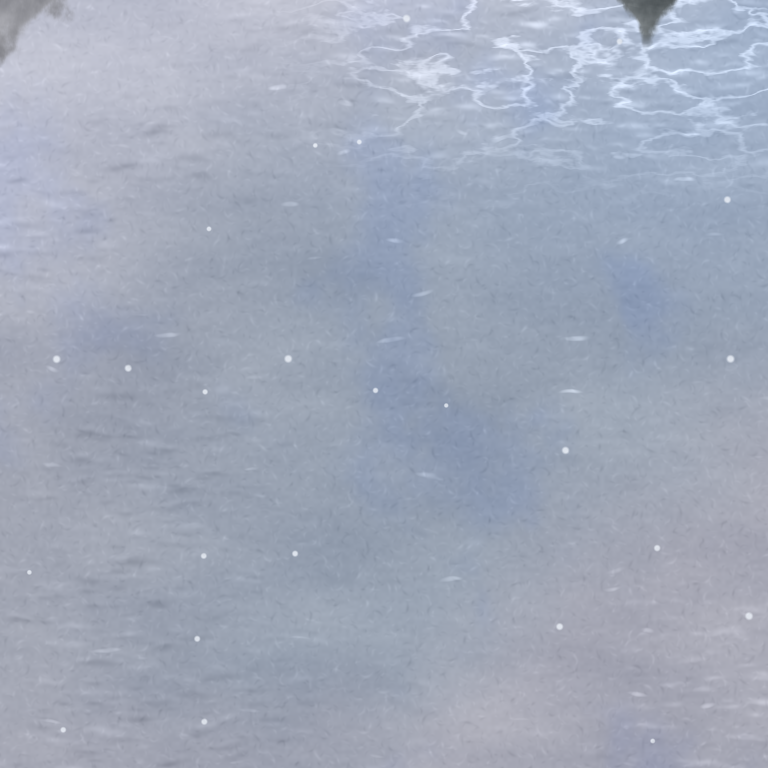
This texture is drawn by a three.js fragment shader. Its source:

```glsl
varying vec2 vUv;

vec3 hash3(vec2 cell) {
  vec3 q = fract(cell.xyx * vec3(0.1031, 0.1030, 0.0973));
  q += dot(q, q.yxz + 33.33);
  return fract((q.xxy + q.yzz) * q.zyx);
}

float noise(vec2 p) {
  vec2 cell = floor(p);
  vec2 f = fract(p);
  f = f * f * (3.0 - 2.0 * f);
  float low = mix(hash3(cell).x, hash3(cell + vec2(1.0, 0.0)).x, f.x);
  float high = mix(hash3(cell + vec2(0.0, 1.0)).x, hash3(cell + 1.0).x, f.x);
  return mix(low, high, f.y);
}

float fbm(vec2 p) {
  float sum = 0.0;
  float weight = 0.5;
  for (int octave = 0; octave < 5; octave++) {
    sum += weight * noise(p);
    p = mat2(1.6, 1.1, -1.1, 1.6) * p + 7.3;
    weight *= 0.5;
  }
  return sum;
}

// Signed sum of short bent strokes, one per cell: light above, dark below zero
float strokes(vec2 p, float turn, float width) {
  vec2 cell = floor(p);
  float sum = 0.0;
  for (int j = -1; j <= 1; j++) {
    for (int i = -1; i <= 1; i++) {
      vec2 id = cell + vec2(float(i), float(j));
      vec3 place = hash3(id);
      vec3 kind = hash3(id + 57.0);
      float angle = (place.z - 0.5) * turn;
      vec2 d = p - id - place.xy;
      d = mat2(cos(angle), sin(angle), -sin(angle), cos(angle)) * d;
      d.y += (kind.x - 0.5) * 2.5 * d.x * d.x;
      d /= vec2(0.16 + 0.16 * kind.z, width);
      sum += (2.0 * kind.y - 1.0 + 0.7 * d.y) * exp(-dot(d, d));
    }
  }
  return sum;
}

// Rare bright dots of varied size
float specks(vec2 p) {
  vec2 cell = floor(p);
  vec3 r = hash3(cell + 91.0);
  float radius = mix(0.025, 0.045, r.y);
  float dist = length(fract(p) - 0.2 - 0.6 * r.xy);
  return step(0.74, r.z) * (1.0 - smoothstep(radius * 0.5, radius * 1.3, dist));
}

// Broad washes of reflected sky
vec3 skyWash(vec2 p) {
  vec2 q = p + 0.16 * (vec2(fbm(p * 4.0), fbm(p * 4.0 + 19.0)) - 0.5);
  vec3 color = vec3(0.59, 0.632, 0.695);
  float left = 1.0 - smoothstep(0.0, 0.5, q.x);
  color = mix(color, vec3(0.645, 0.655, 0.705), 0.75 * left);
  float mauve = smoothstep(-0.12, 0.22, 0.89 * q.x - q.y - 0.36);
  mauve = max(mauve, 0.7 - 0.7 * smoothstep(0.02, 0.18, q.y));
  color = mix(color, vec3(0.66, 0.665, 0.715), mauve);
  float blue = smoothstep(0.25, 0.95, q.x) * smoothstep(0.4, 1.0, q.y);
  color = mix(color, vec3(0.645, 0.71, 0.805), blue);
  float pale = smoothstep(0.36, 0.88, q.y - 0.55 * q.x);
  return mix(color, vec3(0.765, 0.775, 0.83), pale);
}

void main() {
  vec2 p = vUv;
  vec2 warped = p + 0.025 * (vec2(fbm(p * 9.0), fbm(p * 9.0 + 31.0)) - 0.5);
  vec3 color = skyWash(p);

  // Cloudy patches, wider than tall
  float cloud = fbm(warped * vec2(5.0, 11.0) + 3.0) - 0.48;
  color += cloud * vec3(0.13, 0.12, 0.10);
  float bluePatch = smoothstep(0.56, 0.76, fbm(p * vec2(6.0, 5.0) + 43.0));
  color += bluePatch * vec3(-0.03, -0.02, 0.01);

  // Ripples crowd the upper right, the lower right and the left side
  float upper = smoothstep(0.3, 0.65, p.x) * smoothstep(0.7, 0.92, p.y);
  float lower = smoothstep(0.75, 0.93, p.x) * (1.0 - smoothstep(0.1, 0.3, p.y));
  float side = (1.0 - smoothstep(0.15, 0.55, p.x)) * smoothstep(0.4, 0.58, fbm(p * 5.0 + 11.0));
  float ripple = strokes(warped * vec2(13.0, 40.0), 0.9, 0.2);
  ripple += 0.6 * strokes(warped * vec2(24.0, 62.0) + 17.0, 1.2, 0.2);
  color += max(ripple, 0.0) * (0.02 + 0.13 * upper + 0.09 * lower + 0.03 * side);
  color += min(ripple, 0.0) * (0.015 + 0.06 * upper + 0.015 * lower + 0.055 * side);
  float crest = 1.0 - abs(2.0 * fbm(warped * vec2(14.0, 38.0) + 5.0) - 0.96);
  color += 0.16 * upper * smoothstep(0.86, 1.0, crest);

  // Sparse pale flecks and white dots
  float fleck = strokes(warped * vec2(11.0, 17.0) + 29.0, 1.0, 0.1);
  color += 0.13 * smoothstep(0.55, 1.1, fleck) * (0.4 + noise(p * 90.0));
  color = mix(color, vec3(0.91, 0.93, 0.96), 0.85 * specks(p * 9.0));

  // Fine embossed grain in every direction
  float grain = strokes(p * 46.0, 6.28, 0.1);
  grain += 0.7 * strokes(p * 75.0 + 13.0, 6.28, 0.13);
  color += 0.04 * grain + 0.025 * (noise(p * 190.0) - 0.5);

  // Dark reflections hanging from the top edge
  float ragged = fbm(p * vec2(45.0, 30.0)) - 0.5;
  float wedge = abs(p.x - 0.84) - 0.55 * (p.y - 0.945) + 0.03 * ragged;
  float hanging = (1.0 - smoothstep(-0.004, 0.008, wedge)) * smoothstep(0.93, 0.96, p.y);
  float corner = 1.0 - smoothstep(0.06, 0.11, p.x + 1.2 * (1.0 - p.y) + 0.12 * ragged);
  color = mix(color, vec3(0.36, 0.38, 0.38) + 0.35 * ragged, 0.85 * hanging);
  color = mix(color, vec3(0.53, 0.53, 0.54) + 0.4 * ragged, 0.7 * corner);

  gl_FragColor = vec4(clamp(color, 0.0, 1.0), 1.0);
}
```
